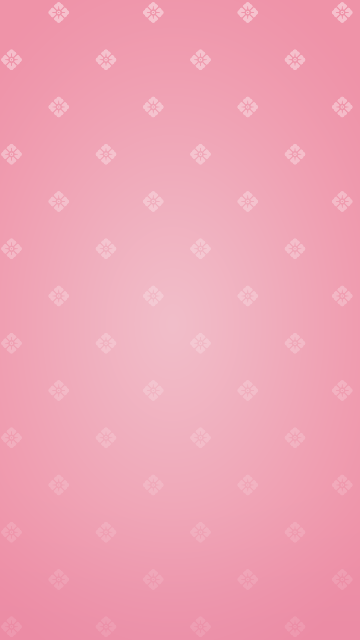
Give the GLSL for this pattern, as a WebGL 2 fragment shader.

```glsl
#version 300 es
precision highp float;
// Pale four-petal flowers in staggered rows over a pink radial glow.
// Each petal is a union of circles, folded by symmetry and cut by thin gaps;
// the flowers fade from the top of the canvas to the bottom.

uniform vec2 u_resolution;
out vec4 fragColor;

// Signed distance to a flower of radius 1
float flowerDistance(vec2 p) {
    float r = length(p);
    vec2 q = abs(p);
    q = vec2(max(q.x, q.y), min(q.x, q.y));          // x runs along the petal

    // Two side lobes and a rounded tip
    float sideLobe = length(q - vec2(0.54, 0.20)) - 0.27;
    float tip = length(q - vec2(0.76, 0.0)) - 0.23;
    float petal = min(sideLobe, tip);

    // Gaps between petals, around the centre and along the vein
    petal = max(petal, (q.y - q.x) * 0.7071 + 0.06);
    petal = max(petal, 0.25 - r);
    float along = clamp(q.x, 0.25, 0.58);
    float vein = length(q - vec2(along, 0.0)) - mix(0.075, 0.03, (along - 0.25) / 0.33);
    petal = max(petal, -vein);

    // Small ring at the centre
    return min(petal, abs(r - 0.11) - 0.05);
}

// Soft oval glow, deepening slightly near the bottom
vec3 background(vec2 p, float height) {
    float d = length((p - vec2(0.48, 0.90)) / vec2(0.62, 0.90));
    vec3 colour = mix(vec3(0.945, 0.745, 0.790), vec3(0.938, 0.575, 0.660),
                      smoothstep(-0.12, 1.0, d / 1.14) * 0.35 + min(d / 1.14, 1.0) * 0.65);
    return colour - vec3(0.012, 0.025, 0.012) * smoothstep(0.25, 0.0, height);
}

void main() {
    // Canvas widths, measured downward from the top edge
    vec2 p = vec2(gl_FragCoord.x, u_resolution.y - gl_FragCoord.y) / u_resolution.x;
    float height = gl_FragCoord.y / u_resolution.y;

    // Staggered lattice: every other row moves by half a column
    float pitch = 0.2625;
    float row = round((p.y - 0.0347) / (0.5 * pitch));
    float column = (p.x - 0.1632) / pitch - 0.5 * mod(row, 2.0);
    vec2 cell = vec2((column - round(column)) * pitch,
                     p.y - 0.0347 - row * 0.5 * pitch);

    // Flower coverage, one pixel of smoothing
    float radius = 0.029;
    float pixel = 1.0 / (u_resolution.x * radius);
    float flower = smoothstep(0.5 * pixel, -0.5 * pixel, flowerDistance(cell / radius));

    float opacity = mix(0.12, 0.50, pow(height, 1.3));
    vec3 colour = mix(background(p, height), vec3(0.99, 0.94, 0.95), flower * opacity);
    fragColor = vec4(colour, 1.0);
}
```
